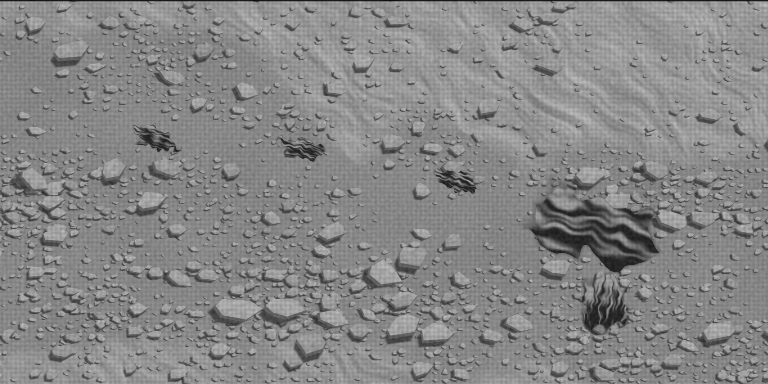
Reproduce this texture procedurally as a WebGL 2 fragment shader.

```glsl
#version 300 es
precision highp float;
// Grey rocky desert slope: sand, streaked bedrock, scattered stones, dark crags and a fine mesh.

#define SAND_TONE 0.545
#define BEDROCK_TONE 0.615
#define STONE_TONE 0.635
#define SIDE_TONE 0.39
#define SHADOW_TONE 0.21
#define CRAG_TONE 0.15
#define STONE_DENSITY 0.62
#define RELIEF 0.20
#define GRAIN 0.045
#define MESH_ROWS 85.333
#define MESH_DEPTH 0.065

uniform vec2 u_resolution;
out vec4 fragColor;

const float TAU = 6.2831853;

float hash(vec2 p) {
  vec3 k = fract(vec3(p.xyx) * 0.1031);
  k += dot(k, k.yzx + 33.33);
  return fract((k.x + k.y) * k.z);
}

vec2 gradientAt(vec2 cell) {
  float a = TAU * hash(cell);
  return vec2(cos(a), sin(a));
}

float noise(vec2 p) {
  vec2 i = floor(p), f = p - i;
  vec2 w = f * f * f * (f * (f * 6.0 - 15.0) + 10.0);
  vec2 e = vec2(1.0, 0.0);
  float low = mix(dot(gradientAt(i), f), dot(gradientAt(i + e), f - e), w.x);
  float high = mix(dot(gradientAt(i + e.yx), f - e.yx), dot(gradientAt(i + 1.0), f - 1.0), w.x);
  return 1.4 * mix(low, high, w.y);
}

float fbm(vec2 p) {
  float sum = 0.0, amp = 0.55;
  for (int i = 0; i < 4; i++) {
    sum += amp * noise(p);
    p = mat2(1.6, 1.2, -1.2, 1.6) * p + 7.3;
    amp *= 0.5;
  }
  return sum;
}

vec2 rotate(vec2 p, float a) {
  return vec2(cos(a) * p.x + sin(a) * p.y, cos(a) * p.y - sin(a) * p.x);
}

// Share of bedrock: upper right slope and a patch along the lower edge
float bedrockMask(vec2 p) {
  float wobble = 0.16 * noise(p * 4.0 + 3.0);
  float slope = smoothstep(0.0, 0.1, p.y - 0.9 + 0.30 * smoothstep(0.5, 0.95, p.x) + wobble);
  float foot = smoothstep(0.03, -0.05, p.y - 0.12 + 0.06 * p.x + wobble);
  return max(slope, foot * 0.8);
}

// Bare sand follows a band that falls to the right
float sandBand(vec2 p) {
  float axis = p.y - 0.73 + 0.23 * p.x + 0.09 * noise(p * 3.0 + 11.0);
  return smoothstep(0.14, 0.04, abs(axis));
}

float stoneChance(vec2 p) {
  float clumps = 0.75 + 0.9 * noise(p * 3.3 + 21.0);
  return STONE_DENSITY * clumps * (1.0 - 0.78 * sandBand(p)) * (1.0 - 0.72 * bedrockMask(p));
}

// Irregular convex polygon of about unit radius
float stoneDistance(vec2 q, vec2 id) {
  float d = -1.0;
  for (int i = 0; i < 6; i++) {
    float k = float(i), r = hash(id + k * 5.7);
    float a = (k + 0.7 * r) * TAU / 6.0;
    d = max(d, dot(q, vec2(cos(a), sin(a))) - 0.68 - 0.32 * fract(r * 17.0));
  }
  return d;
}

// One size of stones; far rows first, so near stones overlap them
float scatterStones(float tone, vec2 p, float cell, float seed, float share, float aa) {
  vec2 home = floor(p / cell);
  for (int j = 1; j >= -1; j--) for (int i = -1; i <= 1; i++) {
    vec2 id = home + vec2(i, j) + seed;
    vec2 rnd = vec2(hash(id), hash(id + 41.7));
    vec2 center = (id - seed + 0.15 + 0.7 * rnd) * cell;
    if (hash(id + 87.1) > share * stoneChance(center)) continue;
    float size = cell * mix(0.24, 0.52, rnd.x * rnd.y + 0.25 * rnd.x);
    vec2 q = rotate((p - center) / size, 0.9 * (rnd.y - 0.6));
    q.y *= mix(1.2, 2.1, hash(id + 13.3));
    float soft = 1.2 * aa / size;
    float shade = stoneDistance(q + vec2(0.26, 0.42), id);
    float body = stoneDistance(q, id);
    float top = stoneDistance(q - vec2(0.1, 0.24), id);
    float face = STONE_TONE + 0.08 * (rnd.x - 0.6) + 0.05 * noise(q * 2.5 + id) + 0.03 * q.y;
    tone = mix(tone, SHADOW_TONE, 0.78 * smoothstep(soft, -soft - 0.1, shade));
    float rock = mix(SIDE_TONE, face, smoothstep(soft, -soft, top));
    tone = mix(tone, rock, smoothstep(soft, -soft, body));
  }
  return tone;
}

// Layered outcrops with deep grooves
float drawCrags(float tone, vec2 p, float aa) {
  for (int i = 0; i < 5; i++) {
    float k = float(i), big = step(2.5, k);
    vec2 center = vec2(min(0.4 + 0.39 * k, 1.57), 0.64 - 0.027 * k * k);
    float size = 0.055 + 0.115 * big - 0.095 * step(3.5, k);
    vec2 q = rotate((p - center) / size, k > 3.5 ? 1.45 : -0.3);
    vec2 ragged = q + 0.28 * vec2(noise(q * 2.3 + k * 9.0), noise(q * 3.1 + k * 5.0));
    float d = stoneDistance(ragged * vec2(0.9, 1.9 - 0.9 * step(3.5, k)), vec2(k, 3.0));
    float strata = noise(vec2(q.x * 1.6, q.y * 9.0 + noise(q * 3.0)) + k * 4.0);
    float lit = smoothstep(-0.25, 0.75, 0.9 * strata + 0.5 * (p.y - center.y) / size + 0.15);
    float soft = 1.5 * aa / size;
    tone = mix(tone, SHADOW_TONE, 0.6 * smoothstep(0.15, -0.1, d));
    tone = mix(tone, mix(CRAG_TONE, BEDROCK_TONE, lit), smoothstep(soft, -soft, d));
  }
  return tone;
}

float bedrockHeight(vec2 p) {
  vec2 s = rotate(p, -0.75);
  return fbm(vec2(s.x * 6.0, s.y * 19.0) + noise(p * 7.0));
}

void main() {
  vec2 p = gl_FragCoord.xy / u_resolution.y;
  float aa = 0.7 / u_resolution.y;

  // Ground
  float relief = bedrockHeight(p) - bedrockHeight(p + vec2(0.005, 0.008));
  float sand = SAND_TONE + 0.035 * fbm(p * 5.0);
  float bedrock = BEDROCK_TONE + RELIEF * relief + 0.04 * noise(p * 9.0);
  float tone = mix(sand, bedrock, bedrockMask(p));

  // Stones from gravel to boulders
  float cell = 0.022;
  for (int i = 0; i < 5; i++) {
    tone = scatterStones(tone, p, cell, 31.0 * float(i + 1), 1.15 - 0.17 * float(i), aa);
    cell *= 1.55;
  }
  tone = drawCrags(tone, p, aa);

  // Surface grain, mesh and dark upper rim
  tone += GRAIN * noise(p * 110.0);
  vec2 mesh = 0.5 - 0.5 * cos(TAU * p * MESH_ROWS);
  tone *= 1.03 - MESH_DEPTH * (mesh.x + mesh.y);
  tone *= 1.0 - 0.85 * smoothstep(0.995, 0.998, p.y);
  fragColor = vec4(vec3(clamp(tone, 0.0, 1.0)), 1.0);
}
```
